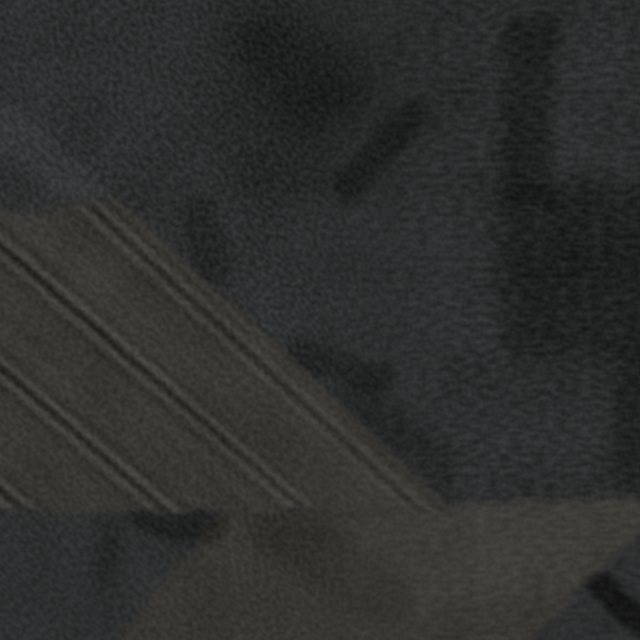
This texture is drawn by a WebGL 2 fragment shader. Its source:

```glsl
#version 300 es
precision highp float;
// Dark woven cloth: charcoal panels and shadow patches, an olive band with
// grouped diagonal ribs, and warm folds along the bottom. Soft masks set the
// tone of each area; gradient noise frays the edges and adds the weave.

#define GRAIN_FREQ 92.0
#define GRAIN_AMOUNT 0.062
#define MOTTLE_AMOUNT 0.022
#define FRAY 0.014
#define RIB_GROUP_START 0.235
#define RIB_GROUP_STEP 0.191
#define RIB_PERIOD 0.032
#define RIB_SPREAD 0.029
#define RIB_AMOUNT 0.066
#define BAND_EDGE 0.86

uniform vec2 u_resolution;
out vec4 fragColor;

const float TAU = 6.2831853;
const vec3 COOL = vec3(0.985, 1.0, 1.015);
const vec3 WARM = vec3(1.03, 1.005, 0.925);

vec2 hashGradient(vec2 cell) {
    vec3 q = fract(cell.xyx * vec3(0.1031, 0.103, 0.0973));
    q += dot(q, q.yzx + 33.33);
    float angle = TAU * fract((q.x + q.y) * q.z);
    return vec2(cos(angle), sin(angle));
}

float gradientNoise(vec2 p) {
    vec2 i = floor(p), f = p - i;
    vec2 u = f * f * f * (f * (f * 6.0 - 15.0) + 10.0);
    vec2 e = vec2(1.0, 0.0);
    float a = dot(hashGradient(i), f);
    float b = dot(hashGradient(i + e.xy), f - e.xy);
    float c = dot(hashGradient(i + e.yx), f - e.yx);
    float d = dot(hashGradient(i + e.xx), f - e.xx);
    return mix(mix(a, b, u.x), mix(c, d, u.x), u.y);
}

float step01(float edge, float x, float soft) {
    return smoothstep(edge - soft, edge + soft, x);
}

float boxMask(vec2 p, vec2 lo, vec2 hi, float soft) {
    vec2 m = smoothstep(lo - soft, lo + soft, p) * (1.0 - smoothstep(hi - soft, hi + soft, p));
    return m.x * m.y;
}

float blob(vec2 p, vec2 center, vec2 radius) {
    vec2 q = (p - center) / radius;
    return exp(-dot(q, q));
}

float stroke(vec2 p, vec2 a, vec2 b, float width) {
    vec2 pa = p - a, ba = b - a;
    float d = length(pa - ba * clamp(dot(pa, ba) / dot(ba, ba), 0.0, 1.0));
    return 1.0 - smoothstep(width * 0.35, width, d);
}

// Paired light ribs with a dark groove between them, repeated in groups
float ribs(float d) {
    float sum = 0.0;
    for (int i = 0; i < 4; i++) {
        float t = d - RIB_GROUP_START - RIB_GROUP_STEP * float(i);
        sum -= cos(TAU * t / RIB_PERIOD) * exp(-t * t / (RIB_SPREAD * RIB_SPREAD));
    }
    return sum;
}

void main() {
    vec2 uv = gl_FragCoord.xy / u_resolution;
    vec2 fray = vec2(gradientNoise(uv * 17.0), gradientNoise(uv * 17.0 + 40.0));
    vec2 p = uv + FRAY * fray;

    // Charcoal ground and lighter panels
    float tone = 0.172;
    tone += 0.012 * boxMask(p, vec2(-0.1, 0.66), vec2(0.36, 1.1), 0.08);
    tone += 0.011 * boxMask(p, vec2(0.34, 0.44), vec2(0.78, 0.69), 0.02);
    tone += 0.008 * boxMask(p, vec2(0.6, 0.22), vec2(0.95, 0.43), 0.03);
    tone += 0.012 * boxMask(p, vec2(0.87, 0.73), vec2(0.99, 0.96), 0.02);
    tone += 0.03 * stroke(p, vec2(0.01, 0.81), vec2(0.15, 0.68), 0.045);

    // Shadow patches
    tone -= 0.055 * blob(p, vec2(0.48, 0.86), vec2(0.12, 0.09));
    tone -= 0.03 * blob(p, vec2(0.4, 0.95), vec2(0.06, 0.06));
    tone -= 0.018 * blob(p, vec2(0.42, 0.74), vec2(0.13, 0.06));
    tone -= 0.042 * stroke(p, vec2(0.64, 0.82), vec2(0.545, 0.71), 0.035);
    tone -= 0.043 * boxMask(p, vec2(0.785, 0.68), vec2(0.868, 0.97), 0.02);
    tone -= 0.045 * boxMask(p, vec2(0.785, 0.445), vec2(1.1, 0.71), 0.035);
    tone -= 0.035 * boxMask(p, vec2(0.96, 0.22), vec2(1.1, 0.46), 0.03);
    tone -= 0.03 * stroke(p, vec2(0.31, 0.67), vec2(0.34, 0.58), 0.04);
    tone -= 0.034 * stroke(p, vec2(0.47, 0.45), vec2(0.59, 0.41), 0.035);
    tone -= 0.02 * stroke(p, vec2(0.57, 0.38), vec2(0.68, 0.25), 0.05);

    // Olive band; the ribs fan slightly toward its upper right edge
    float slope = 0.865 + 0.06 * smoothstep(0.6, 0.78, uv.y + 0.89 * uv.x);
    float across = uv.y + slope * uv.x + 0.003 * fray.x;
    float band = (1.0 - step01(BAND_EDGE, across, 0.012)) * step01(0.2, p.y, 0.009)
               * (1.0 - step01(0.665 + 0.1 * uv.x, p.y, 0.014));
    float ribFade = mix(1.0, 0.52, smoothstep(0.0, 0.6, uv.x));
    float bandTone = 0.213 + RIB_AMOUNT * ribFade * ribs(across)
                   + 0.03 * gradientNoise(vec2(across * 42.0, uv.x * 3.0));
    tone = mix(tone, bandTone, band);

    // Bottom strip: cool left corner, warm folds to the right
    float bottom = 1.0 - step01(0.2 + 0.02 * smoothstep(0.55, 0.9, p.x), p.y, 0.012);
    float fold = step01(0.215, p.x - 0.78 * p.y + 0.028, 0.018);
    float corner = step01(0.83, p.x - p.y, 0.02);
    float warmFold = fold * (1.0 - corner);
    float bottomTone = mix(0.183, 0.212, warmFold);
    bottomTone += 0.024 * warmFold * stroke(p, vec2(0.6, 0.1), vec2(0.93, 0.18), 0.13);
    bottomTone -= 0.03 * stroke(p, vec2(0.44, 0.17), vec2(0.6, 0.07), 0.07);
    bottomTone -= 0.042 * blob(p, vec2(0.165, 0.14), vec2(0.025, 0.06));
    bottomTone -= 0.055 * stroke(p, vec2(0.23, 0.19), vec2(0.33, 0.175), 0.035);
    bottomTone -= 0.085 * stroke(p, vec2(0.94, 0.085), vec2(1.01, 0.02), 0.03);
    tone = mix(tone, bottomTone, bottom);

    // Weave: slanted on the left, horizontal threads on the right
    vec2 slanted = vec2(uv.x + uv.y, (uv.y - uv.x) * 0.75);
    float leftGrain = gradientNoise(slanted * GRAIN_FREQ);
    float rightGrain = gradientNoise(uv * GRAIN_FREQ * vec2(0.6, 1.25) + 70.0);
    float grain = mix(leftGrain, rightGrain, smoothstep(0.4, 0.75, uv.x));
    grain += 0.5 * gradientNoise(uv * GRAIN_FREQ * 1.6 + 19.0);
    tone += GRAIN_AMOUNT * grain * mix(1.0, 0.75, max(band, bottom));
    tone += MOTTLE_AMOUNT * gradientNoise(uv * 11.0 + 7.0);

    float warmth = mix(band, warmFold, bottom);
    fragColor = vec4(clamp(tone * mix(COOL, WARM, warmth), 0.0, 1.0), 1.0);
}
```
